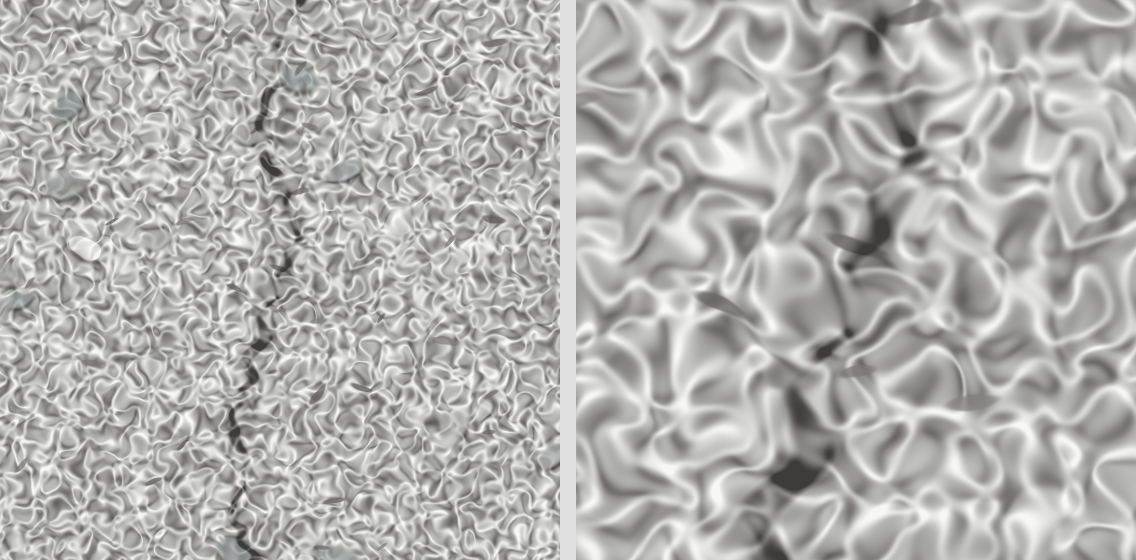
Left, the full canvas; right, a detail of the centre.
Reproduce this texture procedurally as a WebGL 1 fragment shader.

```glsl
precision highp float;
// Weathered grey asphalt: pale winding ridges and dark furrows from the level
// sets of warped gradient noise, with scattered flat stones and short pits,
// split by a ragged crack that wanders from top to bottom.
uniform vec2 u_resolution;

const float RIDGE_CELLS = 38.0;
const float FURROW_CELLS = 34.0;
const float MOTTLE_CELLS = 58.0;
const float WARP_CELLS = 25.0;
const float WARP_AMOUNT = 0.020;
const float LINE_WIDTH = 0.15;
const float BASE_TONE = 0.672;
const float RIDGE_GAIN = 0.23;
const float FURROW_GAIN = 0.18;
const float MOTTLE_GAIN = 0.22;
const float CRACK_DEPTH = 0.34;
const vec2 STONE_SIZE = vec2(0.040, 0.023);
const vec2 PIT_SIZE = vec2(0.024, 0.0065);
const vec3 DARK_TINT = vec3(1.01, 0.985, 0.965);
const vec3 LIGHT_TINT = vec3(1.0, 1.0, 0.99);
const vec3 SLATE_TINT = vec3(0.97, 1.0, 1.01);

vec2 hash2(vec2 cell) {
  vec3 h = fract(cell.xyx * vec3(0.1031, 0.1030, 0.0973));
  h += dot(h, h.yzx + 33.33);
  return fract((h.xx + h.yz) * h.zy);
}

float cornerSlope(vec2 cell, vec2 offset) {
  vec2 g = hash2(cell) * 2.0 - 1.0;
  return dot(normalize(g + 0.0001), offset);
}

// Gradient noise, roughly -0.7 to 0.7
float noise(vec2 p) {
  vec2 i = floor(p), f = fract(p);
  vec2 u = f * f * f * (f * (f * 6.0 - 15.0) + 10.0);
  vec2 e = vec2(1.0, 0.0);
  float low = mix(cornerSlope(i, f), cornerSlope(i + e, f - e), u.x);
  float high = mix(cornerSlope(i + e.yx, f - e.yx), cornerSlope(i + 1.0, f - 1.0), u.x);
  return mix(low, high, u.y);
}

// Bright line along the zero level of a noise field
float contour(float n, float width) {
  return exp(-n * n / (width * width));
}

// Scattered tilted ellipses: x = cover, y = shaded lower rim, z = random tone
vec3 scatter(vec2 p, float cells, float chance, vec2 halfSize, float seed) {
  vec3 found = vec3(0.0, 0.0, 0.5);
  vec2 home = floor(p * cells);
  for (int j = -1; j <= 1; j++) {
    for (int i = -1; i <= 1; i++) {
      vec2 cell = home + vec2(float(i), float(j));
      vec2 place = hash2(cell + seed);
      vec2 kind = hash2(cell + seed + 71.0);
      vec2 look = hash2(cell + seed + 143.0);
      float angle = mix(-0.5, 1.1, look.x);
      float c = cos(angle), s = sin(angle);
      vec2 d = p - (cell + place) / cells;
      vec2 q = vec2(c * d.x + s * d.y, c * d.y - s * d.x);
      q /= halfSize * mix(0.45, 1.0, kind.y);
      float edge = length(q) - 1.0;
      float present = step(kind.x, chance);
      float cover = present * smoothstep(0.25, -0.25, edge);
      float rim = present * exp(-22.0 * edge * edge) * smoothstep(0.1, 0.8, -q.y);
      found.z = mix(found.z, look.y, cover);
      found.xy = max(found.xy, vec2(cover, rim));
    }
  }
  return found;
}

// x = dark core of the crack, y = soft shade around it
vec2 crack(vec2 p) {
  float path = mix(0.447, 0.507, smoothstep(0.36, 0.52, p.y));
  path += 0.06 * noise(vec2(p.y * 7.0, 3.4)) + 0.035 * noise(vec2(p.y * 24.0, 9.3));
  float halfWidth = 0.0075 + 0.008 * noise(vec2(p.y * 15.0, 21.6));
  float d = abs(p.x - path);
  float core = smoothstep(halfWidth + 0.004, halfWidth - 0.004, d);
  core *= smoothstep(-0.3, 0.12, noise(p * 30.0 + 55.0));
  return vec2(core, exp(-d * d / 0.0006));
}

void main() {
  vec2 p = gl_FragCoord.xy / min(u_resolution.x, u_resolution.y);
  vec2 warp = vec2(noise(p * WARP_CELLS + 7.3), noise(p * WARP_CELLS + 91.7));
  vec2 q = p + WARP_AMOUNT * warp;
  vec2 ragged = p + 0.4 * WARP_AMOUNT * warp;

  // Gritty surface
  float ridge = contour(noise(q * RIDGE_CELLS + 13.0), LINE_WIDTH);
  float furrow = contour(noise(q * FURROW_CELLS + 167.0), LINE_WIDTH);
  float mottle = noise(q * MOTTLE_CELLS + 231.0);
  float broad = noise(p * 9.0 + 37.0);
  float tone = BASE_TONE + RIDGE_GAIN * ridge - FURROW_GAIN * furrow * (1.0 - 0.5 * ridge);
  tone += MOTTLE_GAIN * mottle + 0.06 * broad;

  // Flat stones, a few of them pale, and small dark pits
  vec3 stone = scatter(ragged, 8.0, 0.26, STONE_SIZE, 19.0);
  float stoneTone = mix(0.56, 0.72, stone.z) + 0.22 * smoothstep(0.86, 0.94, stone.z);
  tone = mix(tone, stoneTone + 0.12 * mottle + 0.06 * ridge, 0.75 * stone.x);
  tone -= 0.20 * stone.y;
  vec3 pit = scatter(ragged, 13.0, 0.20, PIT_SIZE, 305.0);
  tone = mix(tone, mix(0.36, 0.52, pit.z), 0.75 * pit.x);

  // Crack
  vec2 split = crack(ragged);
  tone -= CRACK_DEPTH * split.x + 0.045 * split.y;

  tone = clamp(tone, 0.24, 0.97);
  vec3 color = tone * mix(DARK_TINT, LIGHT_TINT, smoothstep(0.35, 0.7, tone));
  color *= mix(vec3(1.0), SLATE_TINT, stone.x * smoothstep(0.5, 0.2, stone.z));
  gl_FragColor = vec4(color, 1.0);
}
```
